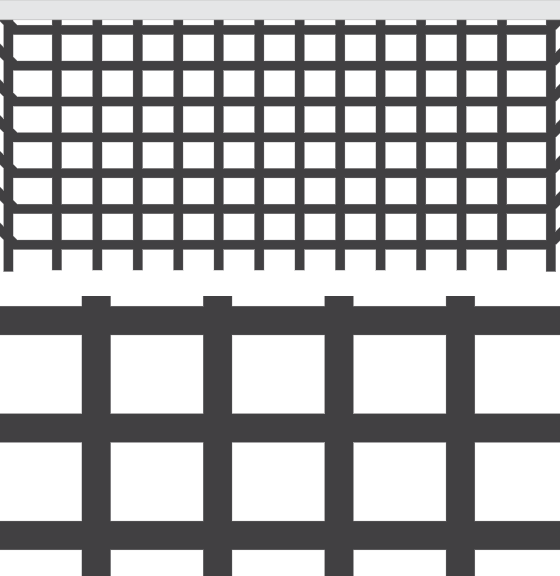
Top: the whole. Bottom: its middle third, enlarged.
This pattern is drawn by a Shadertoy shader. Its source:

```glsl
const float ROWS = 7.0;
const float COLUMNS = 12.0;
const float HALF_BAR = 0.0172;

// Distance to the nearest of a limited run of evenly spaced lines
float lineDistance(float x, float first, float spacing, float count) {
    float index = clamp(round((x - first) / spacing), 0.0, count - 1.0);
    return abs(x - first - index * spacing);
}

float fill(float distance, float blur) {
    return 1.0 - smoothstep(-blur, blur, distance);
}

// Slanted side cords, each rising outward from the end of a row
float sideCords(float outward, float y, float first, float spacing, float halfWidth) {
    float nearest = 1.0;
    for (float i = 0.0; i < ROWS; i++) {
        float drop = y - first - i * spacing;
        float cord = abs(drop + outward) * 0.7071 - halfWidth;
        nearest = min(nearest, max(cord, drop));
    }
    return nearest;
}

// Signed distance to the whole grid; y runs downward
float netDistance(vec2 p, float halfWidth) {
    float firstRow = 0.1068;
    float rowSpacing = 0.1279;
    vec2 posts = vec2(0.0300, 1.9674);
    vec2 cordAnchors = vec2(0.0547, 1.9609);

    float columns = lineDistance(p.x, 0.2031, 0.14453, COLUMNS) - halfWidth;
    columns = max(columns, p.y - 0.965);

    float post = min(abs(p.x - posts.x), abs(p.x - posts.y)) - halfWidth;
    post = max(post, p.y - 0.970);

    float rows = lineDistance(p.y, firstRow, rowSpacing, ROWS) - halfWidth;
    rows = max(rows, max(posts.x - p.x, p.x - posts.y));

    float outward = max(cordAnchors.x - p.x, p.x - cordAnchors.y);
    float cords = sideCords(outward, p.y, firstRow, rowSpacing, halfWidth);

    return min(min(columns, post), min(rows, cords));
}

void mainImage(out vec4 fragColor, in vec2 fragCoord) {
    vec2 p = fragCoord / iResolution.y;
    p.y = 1.0 - p.y;
    float blur = 0.75 / iResolution.y;

    vec3 paper = vec3(1.0);
    vec3 netColor = vec3(0.255, 0.25, 0.26);
    vec3 bandColor = vec3(0.898, 0.902, 0.906);
    vec3 edgeColor = vec3(0.75);
    float bandBottom = 0.0703;

    vec3 color = mix(paper, netColor, fill(netDistance(p, HALF_BAR), blur));

    // Top band with fine outlines
    color = mix(color, bandColor, fill(p.y - bandBottom, blur));
    float outline = min(p.y, abs(p.y - bandBottom)) - 0.0013;
    color = mix(color, edgeColor, fill(outline, blur));

    fragColor = vec4(color, 1.0);
}
```
